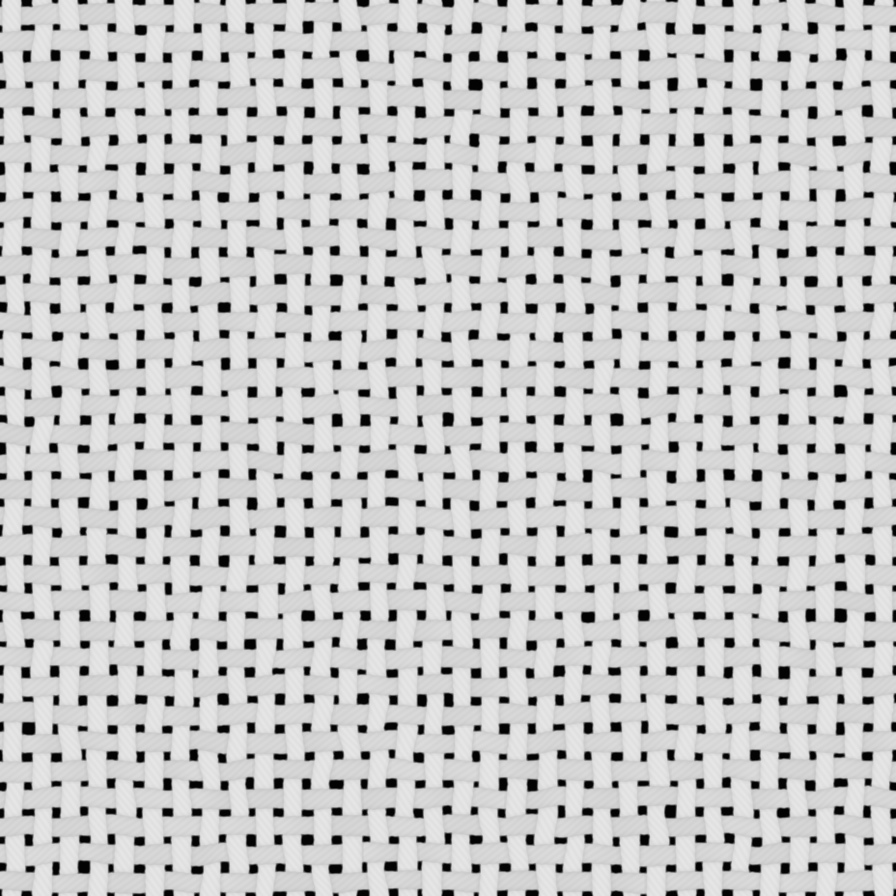
Reproduce this texture procedurally as a three.js fragment shader.

```glsl
// Plain weave of pale yarn over black: upright warps and level wefts cross
// one per cell, alternating over and under. Each yarn wanders and swells by
// wrapped noise along its length, leaving small rounded holes at cell corners.
#define THREADS 32.0
#define WARP_HALF 0.34
#define WEFT_HALF 0.345
#define WANDER 0.085
#define SWELL 0.03
#define FUZZ 0.012
#define CORNER 0.07
#define SOFTNESS 0.05
#define TWIST 0.012
#define WARP_COLOR vec3(0.89)
#define WEFT_COLOR vec3(0.84)
#define HOLE_COLOR vec3(0.01)

varying vec2 vUv;

const float TAU = 6.2831853;

float hash(vec2 p) {
  vec3 q = fract(p.xyx * vec3(0.1031, 0.1030, 0.0973));
  q += dot(q, q.yzx + 33.33);
  return fract((q.x + q.y) * q.z);
}

// Noise along one yarn, from -1 to 1, wrapping after the given period
float yarnNoise(float id, float t, float period) {
  float k = floor(t);
  float a = hash(vec2(id, mod(k, period)));
  float b = hash(vec2(id, mod(k + 1.0, period)));
  return mix(a, b, smoothstep(0.0, 1.0, t - k)) * 2.0 - 1.0;
}

// Returns the offset from the yarn's axis and its half width there
vec2 yarn(float id, float along, float across, float halfWidth) {
  float axis = WANDER * yarnNoise(id, along, THREADS);
  float swell = SWELL * yarnNoise(id + 71.0, along, THREADS);
  float fuzz = FUZZ * yarnNoise(id + 151.0, along * 8.0, THREADS * 8.0);
  return vec2(across - axis, halfWidth + swell + fuzz);
}

float smoothMin(float a, float b, float k) {
  float h = max(k - abs(a - b), 0.0) / k;
  return min(a, b) - h * h * k * 0.25;
}

// Round shading across the yarn with fine twisted fibres
float yarnShade(vec2 y, float twistPhase) {
  float r = clamp(abs(y.x) / y.y, 0.0, 1.0);
  float fibres = TWIST * sin(TAU * twistPhase);
  return 1.0 - 0.06 * r * r * r * r + fibres;
}

void main() {
  vec2 p = vUv * THREADS;
  vec2 cell = mod(floor(p), THREADS);
  vec2 q = fract(p) - 0.5;

  // The warp and the weft that cross in this cell
  vec2 warp = yarn(cell.x, p.y, q.x, WARP_HALF);
  vec2 weft = yarn(cell.y + 311.0, p.x, q.y, WEFT_HALF);
  float warpDist = abs(warp.x) - warp.y;
  float weftDist = abs(weft.x) - weft.y;

  // Yarn colours, with a slight tone change along each weft
  vec3 warpTone = WARP_COLOR * yarnShade(warp, 4.0 * warp.x + 3.0 * p.y);
  vec3 weftTone = WEFT_COLOR * yarnShade(weft, 3.0 * p.x - 4.0 * weft.x);
  weftTone *= 1.0 + 0.015 * yarnNoise(cell.y + 503.0, p.x, THREADS);

  // Checkerboard of crossings picks the upper yarn
  bool warpOver = mod(cell.x + cell.y, 2.0) > 0.5;
  float topDist = warpOver ? warpDist : weftDist;
  vec3 topTone = warpOver ? warpTone : weftTone;
  vec3 lowTone = warpOver ? weftTone : warpTone;

  // Contact shadow on the lower yarn beside the upper one
  lowTone *= 1.0 - 0.07 * exp(-max(topDist, 0.0) / 0.06);
  float topCover = 1.0 - smoothstep(-SOFTNESS, SOFTNESS, topDist);
  vec3 cloth = mix(lowTone, topTone, topCover);

  // Holes with rounded corners where neither yarn covers
  float clothDist = smoothMin(warpDist, weftDist, CORNER);
  float cover = 1.0 - smoothstep(-SOFTNESS, SOFTNESS, clothDist);
  gl_FragColor = vec4(mix(HOLE_COLOR, cloth, cover), 1.0);
}
```
